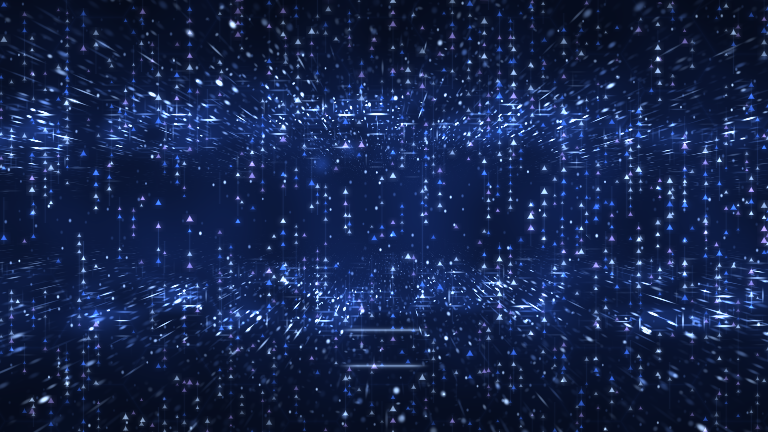
Reproduce this background procedurally as a WebGL 2 fragment shader.

```glsl
#version 300 es
// Dark blue data hall: sparkling floor and ceiling, hexagon tiles, columns of small triangles.
precision highp float;

uniform vec2 u_resolution;
out vec4 outColor;

const vec3 INK = vec3(0.020, 0.044, 0.110);
const vec3 NAVY = vec3(0.054, 0.120, 0.300);
const vec3 HAZE = vec3(0.075, 0.140, 0.300);
const vec3 AZURE = vec3(0.22, 0.42, 0.92);
const vec3 STEEL = vec3(0.38, 0.53, 0.82);
const vec3 ICE = vec3(0.76, 0.88, 1.00);
const vec3 LILAC = vec3(0.66, 0.56, 0.88);

float hash(vec2 p) {
  vec3 q = fract(p.xyx * vec3(0.1031, 0.1030, 0.0973));
  q += dot(q, q.yzx + 33.33);
  return fract((q.x + q.y) * q.z);
}

vec2 hash2(vec2 p) {
  return vec2(hash(p + 17.3), hash(p + 71.9));
}

float slope(vec2 cell, vec2 offset) {
  float a = 6.2832 * hash(cell);
  return dot(vec2(cos(a), sin(a)), offset);
}

float gradientNoise(vec2 p) {
  vec2 i = floor(p), f = fract(p), e = vec2(1, 0);
  vec2 w = f * f * (3.0 - 2.0 * f);
  float low = mix(slope(i, f), slope(i + e, f - e), w.x);
  float high = mix(slope(i + e.yx, f - e.yx), slope(i + 1.0, f - 1.0), w.x);
  return mix(low, high, w.y);
}

float bell(float x, float center, float width) {
  float d = (x - center) / width;
  return exp(-d * d);
}

// One spark per grid cell, kept inside the cell; few are bright, most are dim.
vec3 sparks(vec2 grid, vec2 size, float density) {
  vec2 id = floor(grid);
  vec2 room = max(vec2(0.0), 1.0 - 3.2 * size);
  vec2 scale = size * mix(0.65, 1.0, hash(id + 31.1));
  vec2 d = (fract(grid) - 0.5 - (hash2(id) - 0.5) * room) / scale;
  float r2 = dot(d, d);
  float level = hash(id + 5.7);
  level = 0.2 + 1.2 * level * level * level;
  vec3 tint = mix(STEEL, ICE, smoothstep(0.4, 1.2, level));
  return tint * exp(-r2 * (0.5 + 0.5 * r2)) * level * step(hash(id), density);
}

// Distance to the edge of a flat-topped hexagon tile, and the tile's id.
vec3 hexTile(vec2 p) {
  vec2 s = vec2(1.732, 1.0);
  vec2 a = floor(p / s) + 0.5;
  vec2 b = floor(p / s - 0.5) + 1.0;
  vec2 da = p - a * s, db = p - b * s;
  bool first = dot(da, da) < dot(db, db);
  vec2 d = abs(first ? da : db);
  return vec3(0.5 - max(d.y, dot(d, vec2(0.866, 0.5))), first ? a : b);
}

// Light streaming over one plane, at height h away from the horizon.
vec3 plane(float x, float h, float peak, float seed) {
  vec2 polar = vec2(asinh(x / h), log(length(vec2(x, h)))) + seed;
  float band = bell(h, peak, 0.072);
  float near = smoothstep(0.12, 0.26, h) * (1.0 - 0.45 * smoothstep(0.33, 0.50, h));
  float patches = clamp(0.8 + 2.2 * gradientNoise(vec2(x * 9.0, h * 16.0) + seed), 0.12, 1.8);
  vec3 fine = sparks(polar * vec2(17.0, 15.0), vec2(0.19, 0.26), 0.6);
  vec3 dots = sparks(polar * vec2(10.0, 29.0) + 9.0, vec2(0.13, 0.22), 0.5);
  vec3 wide = sparks(polar * vec2(7.0, 13.0) + 4.0, vec2(0.12, 0.24), 0.55);
  vec3 rays = sparks(polar * vec2(11.0, 6.0) + 14.0, vec2(0.09, 0.26), 0.5);
  vec3 dash = sparks(vec2(x * 13.0, h * 90.0) + seed, vec2(0.27, 0.22), 0.4);
  vec3 post = sparks(vec2(x * 80.0, h * 16.0) + seed, vec2(0.2, 0.26), 0.25);
  vec3 light = HAZE * band * patches * 0.45;
  light += (fine + dots) * (1.35 * band + 0.35 * near) * patches;
  light += wide * (0.6 * band + 1.05 * near) * mix(1.0, patches, 0.6);
  light += rays * (0.6 * band + 0.45 * near);
  return light + (1.1 * dash + 0.6 * post) * band * patches;
}

// Vertical strings of triangles hanging on faint threads.
vec3 triangles(vec2 p, float width, float density, float seed) {
  vec2 cell = width * vec2(1.0, 0.75);
  float column = floor(p.x / cell.x);
  float shift = hash(vec2(column, seed));
  vec2 g = p / cell + vec2(0.0, shift * 13.0);
  vec2 id = floor(g) + seed;
  float run = step(hash(vec2(id.x, floor(id.y / 4.0))), density);
  float shown = max(run * step(0.35, hash(id + 3.1)), step(hash(id + 44.0), density * 0.22));
  vec2 d = (fract(g) - 0.5) * cell;
  d.x -= (shift - 0.5) * 0.4 * width;
  float radius = width * mix(0.12, 0.25, hash(id + 8.3));
  float edge = max(abs(d.x) * 0.866 + d.y * 0.5, -d.y) - radius * 0.5;
  float blur = 0.7 / u_resolution.y;
  float body = 1.0 - smoothstep(-blur, blur, edge);
  float halo = 0.14 * exp(-dot(d, d) / (radius * radius * 2.0));
  float pick = hash(id + 21.7);
  vec3 tint = pick < 0.3 ? AZURE : (pick < 0.75 ? ICE : LILAC);
  float thread = exp(-abs(d.x) * 900.0) * run * 0.16;
  return tint * (body * mix(0.55, 1.0, hash(id + 63.0)) + halo) * shown + STEEL * thread;
}

void main() {
  vec2 p = (gl_FragCoord.xy - 0.5 * u_resolution) / u_resolution.y;
  float y = p.y - 0.015, h = max(abs(y), 0.02), side = abs(p.x);
  bool ceiling = y > 0.0;

  // Room glow, fading to ink at the top, bottom and corners.
  float room = exp(-p.x * p.x * 0.8 - pow(abs(p.y) / 0.36, 3.0));
  vec3 color = mix(INK, NAVY, room) * (1.0 + 0.35 * gradientNoise(p * 6.0));

  // Floor and ceiling, shaded by hexagon tiles.
  vec3 hex = hexTile(vec2(p.x, p.y + 0.305) / vec2(0.19, 0.17) + vec2(0.866, 0.5));
  float tile = mix(1.0, 0.5, step(hash(hex.yz), 0.35) * smoothstep(0.0, 0.03, hex.x));
  float shade = mix(1.0, tile, smoothstep(0.10, 0.20, h));
  float peak = ceiling ? 0.205 - 0.04 * smoothstep(0.3, 0.9, side) : 0.215;
  color += plane(p.x, h, peak, ceiling ? 3.7 : 41.3) * shade;
  color += HAZE * 0.12 * exp(-abs(hex.x) * 60.0) * smoothstep(0.08, 0.2, h);

  // Bright rails in the middle of the floor.
  float rail = exp(-abs(p.y + 0.264) * 400.0) + exp(-abs(p.y + 0.347) * 400.0);
  color += ICE * 0.75 * rail * (1.0 - smoothstep(0.06, 0.11, side));

  // Soft blue lights left of the centre.
  color += AZURE * 0.25 * exp(-dot(p - vec2(-0.145, 0.12), p - vec2(-0.145, 0.12)) * 2600.0);
  color += AZURE * 0.20 * exp(-dot(p - vec2(-0.08, 0.155), p - vec2(-0.08, 0.155)) * 2600.0);

  // Triangle rain, thickest on the right, with loose dots drifting between.
  float rain = 0.24 + 0.16 * bell(p.x, 0.55, 0.3) * bell(p.y, 0.02, 0.3);
  float fade = mix(0.5, 1.0, bell(p.y, 0.0, 0.35));
  color += fade * triangles(p, 0.036, rain, 2.0);
  color += fade * 0.8 * triangles(p + 0.37, 0.025, rain, 57.0);
  color += fade * 0.9 * sparks(p * 34.0 + 90.0, vec2(0.11, 0.14), 0.4);

  outColor = vec4(min(color, vec3(0.93, 0.97, 1.0)), 1.0);
}
```
